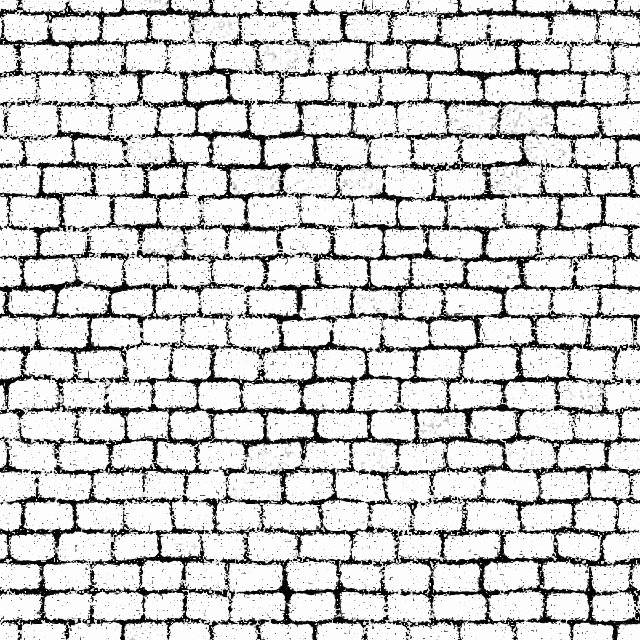
Write a WebGL 1 fragment shader that draws this texture.

```glsl
precision highp float;

uniform vec2 u_resolution;

const float TAU = 6.2831853;
const vec2 BRICKS = vec2(13.0, 21.0);
const vec2 HALF_GAP = vec2(0.0028, 0.0030);
const float CORNER_RADIUS = 0.0085;
const vec3 PAPER = vec3(0.992);
const vec3 INK = vec3(0.015);

float hash(vec2 p) {
  vec3 q = fract(vec3(p.xyx) * 0.1031);
  q += dot(q, q.yzx + 33.33);
  return fract((q.x + q.y) * q.z);
}

float noise(vec2 p) {
  vec2 i = floor(p);
  vec2 f = fract(p);
  f = f * f * (3.0 - 2.0 * f);
  return mix(mix(hash(i), hash(i + vec2(1.0, 0.0)), f.x),
             mix(hash(i + vec2(0.0, 1.0)), hash(i + vec2(1.0, 1.0)), f.x), f.y);
}

// Jittered position of the n-th joint, wrapping after count joints
float jointAt(float n, float count, float seed, float jitter) {
  return n + (hash(vec2(mod(n, count), seed)) - 0.5) * jitter;
}

// Cell around x: index, lower joint, upper joint
vec3 cellAt(float x, float count, float seed, float jitter) {
  float n = floor(x + 0.5);
  n -= 1.0 - step(jointAt(n, count, seed, jitter), x);
  return vec3(n, jointAt(n, count, seed, jitter),
              jointAt(n + 1.0, count, seed, jitter));
}

// Sideways shift of a course, in bricks: the bond runs right, then left
float courseShift(float row, float rows) {
  float r = mod(row + 1.0, rows) - 1.0;
  if (r < 2.0) return 0.42 + 0.56 * r;
  if (r < 8.0) return 0.42 + 0.355 * (r - 2.0);
  if (r < 14.0) return 0.80 - 0.333 * (r - 8.0);
  return 0.50 - 0.333 * (r - 14.0);
}

// Slow stretch that makes some columns wider than others
float columnDrift(float x) {
  return -0.0059 - 0.0065 * (sin(TAU * (x - 0.195)) + cos(3.0 * TAU * (x - 0.365)));
}

float roundedBox(vec2 p, vec2 halfSize, float radius) {
  vec2 q = abs(p) - halfSize + radius;
  return length(max(q, 0.0)) + min(max(q.x, q.y), 0.0) - radius;
}

void main() {
  vec2 p = gl_FragCoord.xy / u_resolution;
  p.y = 1.0 - p.y;
  float soft = 0.75 / min(u_resolution.x, u_resolution.y);

  // Uneven hand-laid courses
  vec2 wobble = vec2(noise(p * 24.0 + 7.0), noise(p * vec2(17.0, 22.0) + 51.0)) - 0.5;
  vec2 w = p + wobble * vec2(0.006, 0.0075);

  // Brick containing this point
  float v = w.y * BRICKS.y + 0.5625;
  vec3 row = cellAt(v, BRICKS.y, 5.0, 0.09);
  float course = mod(row.x, BRICKS.y);
  float u = (w.x - columnDrift(p.x)) * BRICKS.x
          - fract(courseShift(course, BRICKS.y)) - 0.07;
  vec3 column = cellAt(u, BRICKS.x, course + 11.0, 0.13);
  vec2 id = vec2(mod(column.x, BRICKS.x), course);

  // Brick outline with its own gaps and slant
  vec2 low = vec2(column.y, row.y);
  vec2 high = vec2(column.z, row.z);
  vec2 local = (vec2(u, v) - 0.5 * (low + high)) / BRICKS;
  vec2 variation = vec2(hash(id + 31.0), hash(id + 67.0)) - 0.5;
  local.y += local.x * (hash(id + 83.0) - 0.5) * 0.07;
  vec2 halfSize = 0.5 * (high - low) / BRICKS - HALF_GAP - variation * 0.002;
  float d = roundedBox(local, halfSize, CORNER_RADIUS);

  // Ragged edges
  d += (noise(p * 125.0) - 0.5) * 0.0034 + (noise(p * 350.0 + 19.0) - 0.5) * 0.0030;
  float ink = smoothstep(-soft, soft, d);

  // Worn, speckled mortar, mostly in upright joints
  float grain = noise(p * 400.0 + 73.0);
  float patchy = noise(p * 15.0 + 40.0) - 0.5;
  vec2 outside = abs(local) - halfSize;
  float upright = step(outside.y, outside.x);
  float holes = smoothstep(0.69, 0.84, grain + patchy * 0.45 + upright * 0.07);
  ink *= 1.0 - 0.9 * holes;

  // Spatter near the edges
  float spatter = noise(p * 390.0 + 137.0) + 0.20 * exp(min(d, 0.0) / 0.0035);
  ink = max(ink, 0.75 * smoothstep(0.89, 0.99, spatter) * step(d, 0.0));

  // Faint dots on faces, denser on a few dirty bricks
  float dirty = smoothstep(0.90, 0.96, hash(id + 109.0));
  float dots = noise(p * 260.0 + 211.0);
  float stain = 0.5 * smoothstep(0.93, 0.98, dots);
  stain += dirty * 0.30 * smoothstep(0.68, 0.86, dots) * noise(p * 70.0 + 9.0);
  ink = max(ink, stain);

  gl_FragColor = vec4(mix(PAPER, INK, clamp(ink, 0.0, 1.0)), 1.0);
}
```
